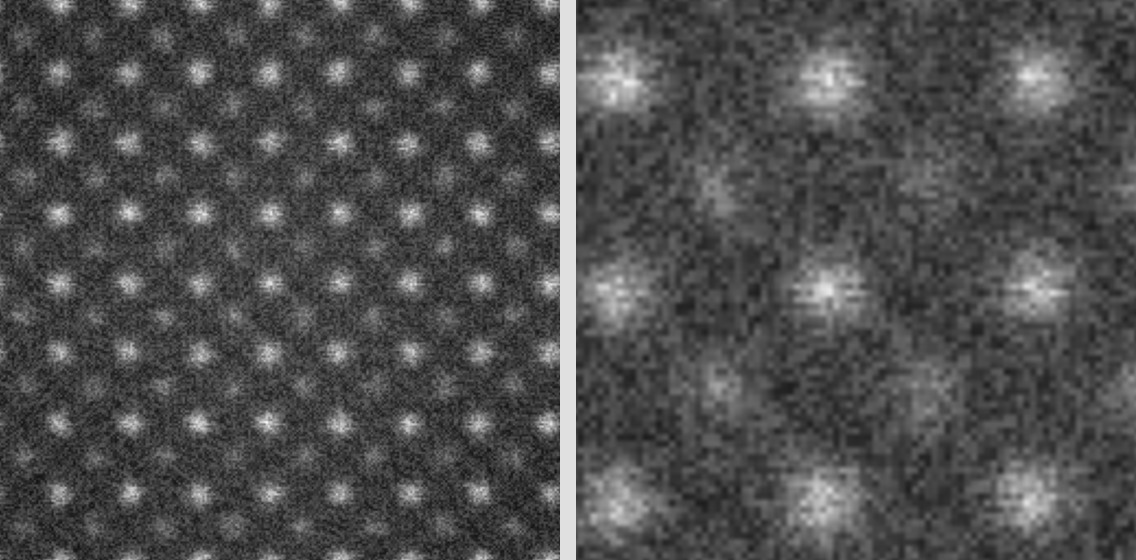
Left: the whole. Right: its middle third, enlarged.
A WebGL 2 fragment shader for this pattern:

```glsl
#version 300 es
precision highp float;
// Grainy scanned lattice: bright glowing spots on a square grid with dimmer
// spots at the cell centres. Summed Gaussians are sheared by per-row scan
// jitter, then covered with wrapping value noise so the tile is seamless.

#define REPEATS 8.0
#define BRIGHT_POS vec2(0.854, 0.955)
#define DIM_POS vec2(0.350, 0.475)
#define BRIGHT_PEAK 0.48
#define DIM_PEAK 0.20
#define SPOT_SIGMA 0.116
#define BACKGROUND 0.225
#define SHADING 0.018
#define SCAN_ROWS 256.0
#define ROW_JITTER 0.07
#define ROW_GAIN 0.24
#define GRAIN 0.25

uniform vec2 u_resolution;
out vec4 fragColor;

const float TAU = 6.28319;

float hash(vec2 p) {
    return fract(sin(dot(p, vec2(127.1, 311.7))) * 43758.5);
}

// Value noise with a whole number of cells across the tile
float wrapNoise(vec2 uv, float cells, float seed) {
    vec2 p = uv * cells;
    vec2 i = floor(p);
    vec2 f = smoothstep(0.0, 1.0, p - i);
    vec2 a = mod(i, cells);
    vec2 b = mod(i + 1.0, cells);
    float low = mix(hash(a + seed), hash(vec2(b.x, a.y) + seed), f.x);
    float high = mix(hash(vec2(a.x, b.y) + seed), hash(b + seed), f.x);
    return mix(low, high, f.y);
}

// Smooth random value per scan row, in -0.5..0.5
float rowNoise(float y, float seed) {
    float row = y * SCAN_ROWS;
    float i = floor(row);
    float here = hash(vec2(mod(i, SCAN_ROWS), seed));
    float next = hash(vec2(mod(i + 1.0, SCAN_ROWS), seed));
    return mix(here, next, smoothstep(0.0, 1.0, row - i)) - 0.5;
}

// One Gaussian spot, slightly varied in place, width and strength
float spot(vec2 p, vec2 cell, vec2 centre, float seed) {
    vec2 id = mod(cell, REPEATS) + seed;
    vec2 wobble = vec2(hash(id), hash(id + 17.3)) - 0.5;
    vec2 d = p - cell - centre - 0.045 * wobble;
    float sigma = SPOT_SIGMA * mix(0.93, 1.07, hash(id + 31.9));
    float strength = mix(0.9, 1.1, hash(id + 47.1));
    return strength * exp(-dot(d, d) / (2.0 * sigma * sigma));
}

// All spots that reach this point
float lattice(vec2 p) {
    vec2 home = floor(p);
    float glow = 0.0;
    for (int y = -1; y <= 1; y++) {
        for (int x = -1; x <= 1; x++) {
            vec2 cell = home + vec2(x, y);
            glow += BRIGHT_PEAK * spot(p, cell, BRIGHT_POS, 3.0);
            glow += DIM_PEAK * spot(p, cell, DIM_POS, 71.0);
        }
    }
    return glow;
}

void main() {
    vec2 uv = gl_FragCoord.xy / u_resolution;

    // Scan rows shift sideways and change gain
    vec2 p = uv * REPEATS;
    p.x += ROW_JITTER * rowNoise(uv.y, 5.0);
    float glow = lattice(p) * (1.0 + ROW_GAIN * rowNoise(uv.y, 23.0));

    // Gentle shading, darkest towards the corners of the tile
    float shade = -cos(TAU * uv.x) - cos(TAU * uv.y);
    float level = BACKGROUND + SHADING * shade + glow;

    // Fine and coarser grain, stronger where the signal is stronger
    float grain = wrapNoise(uv, 256.0, 11.0) - 0.5;
    grain += 0.45 * (wrapNoise(uv, 128.0, 53.0) - 0.5);
    level += GRAIN * grain * (0.85 + 0.9 * glow);

    fragColor = vec4(vec3(clamp(level, 0.0, 1.0)), 1.0);
}
```
